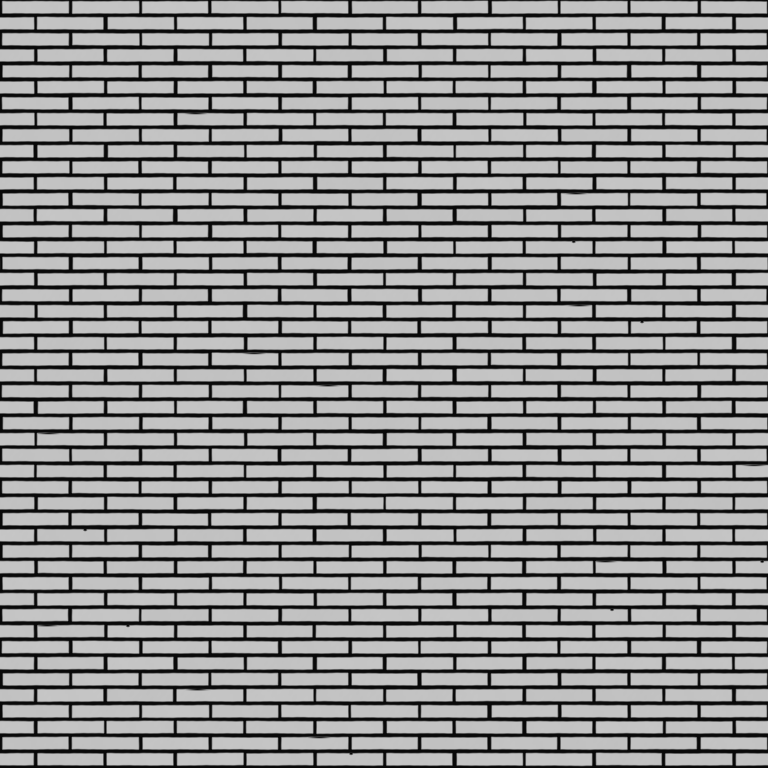
Reproduce this texture map procedurally as a three.js fragment shader.

```glsl
// Wall of slim pale grey bricks in running bond with dark, slightly uneven joints.
varying vec2 vUv;

const vec2 GRID = vec2(11.0, 48.0);          // bricks across, courses up
const vec2 JOINT = vec2(0.0043, 0.0048);     // joint widths: upright, level
const vec2 SHIFT = vec2(0.011, 0.045);       // bond offset in bricks
const float SOFTNESS = 0.0014;
const float CORNER = 0.0012;
const vec3 FACE = vec3(0.765);
const vec3 MORTAR = vec3(0.035);

float hash(vec2 cell, float seed) {
  vec3 p = fract(vec3(cell, seed) * vec3(0.1031, 0.1130, 0.0973) + 0.37);
  p += dot(p, p.yzx + 33.33);
  return fract((p.x + p.y) * p.z);
}

// Random value from -1 to 1
float jitter(vec2 cell, float seed) {
  return hash(cell, seed) * 2.0 - 1.0;
}

float roundedBox(vec2 p, vec2 halfSize, float radius) {
  vec2 q = abs(p) - halfSize + radius;
  return length(max(q, 0.0)) + min(max(q.x, q.y), 0.0) - radius;
}

float ellipse(vec2 p, vec2 radii) {
  return (length(p / radii) - 1.0) * min(radii.x, radii.y);
}

// Layered sines that roughen an edge
float waver(vec2 p, float phase) {
  return 0.5 * sin(p.x * 110.0 + phase)
       + 0.3 * sin(p.x * 270.0 + p.y * 190.0 + phase * 2.3)
       + 0.2 * sin(p.x * 610.0 - p.y * 430.0 + phase * 3.7);
}

// Rare flat nick or small pit on the upper edge
float chip(vec2 p, vec2 halfSize, vec2 id) {
  float flatNick = step(0.5, hash(id, 12.0));
  vec2 radii = mix(vec2(0.0022, 0.0018), vec2(0.010, 0.0011), flatNick);
  vec2 center = vec2(jitter(id, 13.0) * 0.75 * halfSize.x, halfSize.y - 0.0003);
  float absent = step(0.05, hash(id, 11.0));
  return ellipse(p - center, radii) + absent;
}

// Signed distance to a worn brick, in canvas units
float brick(vec2 p, vec2 id) {
  vec2 halfSize = 0.5 / GRID - 0.5 * JOINT;
  halfSize += vec2(0.0005, 0.00018) * vec2(jitter(id, 1.0), jitter(id, 2.0));
  p -= vec2(0.0005, 0.00022) * vec2(jitter(id, 3.0), jitter(id, 4.0));
  p.y += p.x * 0.006 * jitter(id, 5.0);
  float d = roundedBox(p, halfSize, CORNER);
  d += 0.00025 * waver(p, hash(id, 6.0) * 6.2832);
  return max(d, -chip(p, halfSize, id));
}

void main() {
  // Running bond: every other course moves by half a brick
  vec2 bond = vUv * GRID - SHIFT;
  float course = mod(floor(bond.y), GRID.y);
  bond.x += 0.5 * (1.0 - mod(course, 2.0));
  vec2 id = vec2(mod(floor(bond.x), GRID.x), course);
  vec2 p = (fract(bond) - 0.5) / GRID;

  // Faint tone changes between and within bricks
  float tone = 0.008 * jitter(id, 7.0) + 0.004 * waver(p, hash(id, 8.0) * 6.2832);

  float cover = 1.0 - smoothstep(-SOFTNESS, SOFTNESS, brick(p, id));
  gl_FragColor = vec4(mix(MORTAR, FACE + tone, cover), 1.0);
}
```
